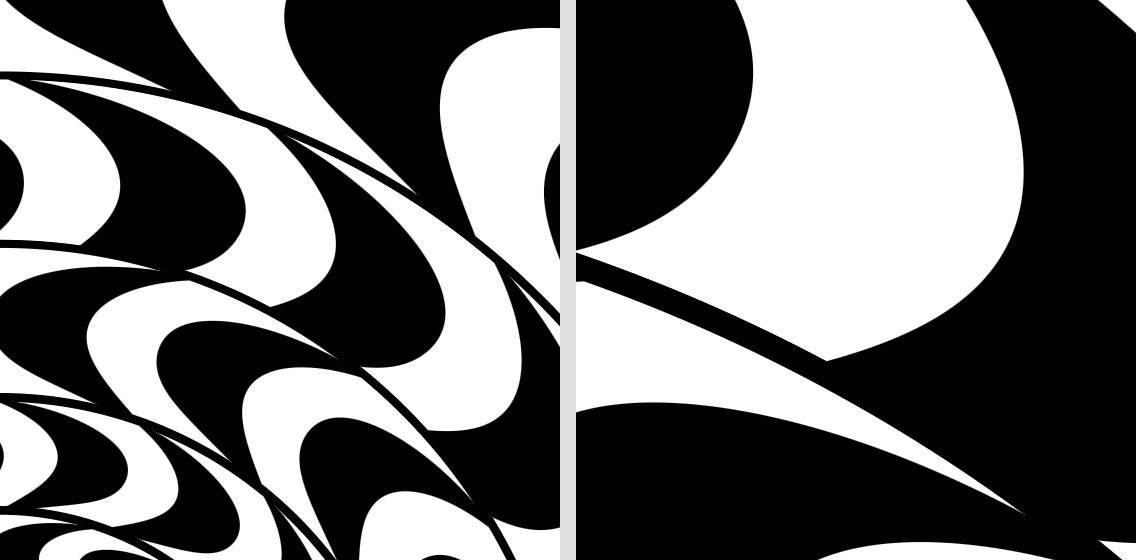
Left: the whole. Right: its middle third, enlarged.
Give the GLSL for this pattern, as a Shadertoy shader.

```glsl
// Concentric rings of black and white swaying stripes, parted by thin black arcs.
// Each ring repeats every 20 degrees around a point below the canvas; the stripes
// are bounded by two bulging curves whose direction flips from ring to ring.

// Ring layout: inner radius, outer radius, angular shift of the stripes
vec3 ringLayout(float r) {
    if (r > 1.3646) return vec3(1.3737, 1.836, 0.49);
    if (r > 1.0208) return vec3(0.9505, 1.3477, 0.537);
    if (r > 0.7461) return vec3(0.7552, 1.013, 0.49);
    if (r > 0.5443) return vec3(0.552, 0.737, 0.46);
    return vec3(0.405, 0.5365, 0.57);
}

// Stripes in the second and fourth ring lean clockwise, the others back
float ringDirection(float r) {
    bool second = r > 1.0208 && r < 1.3646;
    bool fourth = r > 0.5443 && r < 0.7461;
    return second || fourth ? 1.0 : -1.0;
}

// Signed angular distance to the nearest black stripe, negative inside
float stripeDistance(float r, float turn) {
    vec3 ring = ringLayout(r);
    float d = (r - ring.x) / (ring.y - ring.x) - 0.48;
    float d2 = d * d;
    float gentleEdge = ring.z - 1.72 * d2;
    float steepEdge = ring.z + 0.57 - 1.6 * d2 - 6.0 * d2 * d2;
    float middle = 0.5 * (gentleEdge + steepEdge);
    float offset = fract(ringDirection(r) * turn - middle + 0.5) - 0.5;
    return abs(offset) - 0.5 * (steepEdge - gentleEdge);
}

// Signed distance to the nearest dividing arc
float arcDistance(float r) {
    float d = min(abs(r - 1.3646), abs(r - 1.0208));
    d = min(d, min(abs(r - 0.7461), abs(r - 0.5443)));
    return d - 0.0078;
}

void mainImage(out vec4 fragColor, in vec2 fragCoord) {
    vec2 uv = fragCoord / iResolution.y;

    // The centre sinks slightly toward the outermost arc
    float sink = clamp((length(uv + vec2(0.0, 0.4557)) - 1.0208) / 0.302, 0.0, 1.0);
    vec2 p = uv + vec2(0.0, mix(0.4557, 0.5, sink));
    float r = length(p);
    float turn = atan(p.x, p.y) / radians(20.0);

    // Antialiased coverage of the white areas
    float stripe = stripeDistance(r, turn);
    float white = clamp(0.5 + stripe / max(fwidth(stripe), 1e-5), 0.0, 1.0);
    white = min(white, clamp(0.5 + arcDistance(r) * iResolution.y, 0.0, 1.0));

    fragColor = vec4(vec3(white), 1.0);
}
```
